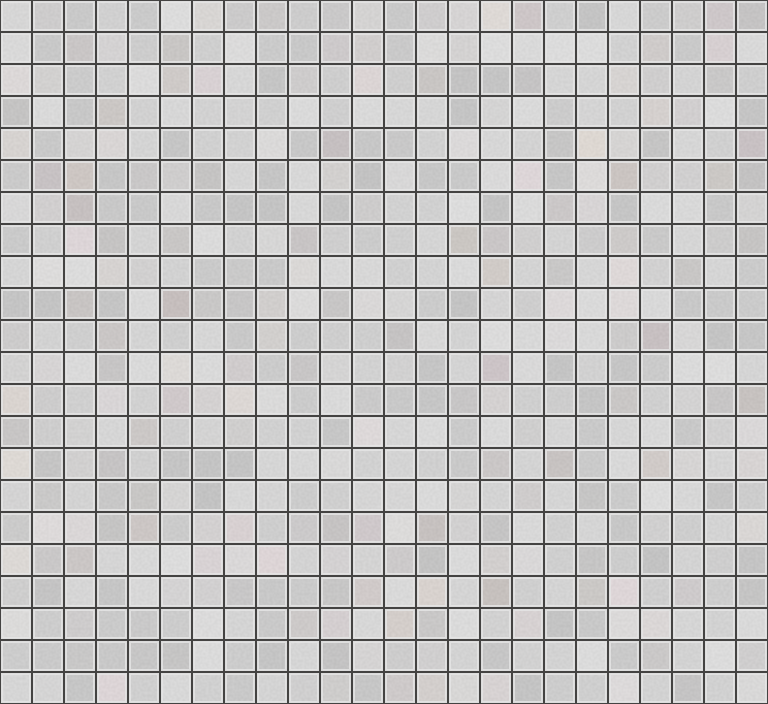
Reproduce this pattern procedurally as a Shadertoy shader.

```glsl
// Square mosaic of pale grey tiles with thin dark joints and bright bevelled rims.
// Each cell hashes its own shade and a rare warm or mauve tint; gradient noise
// adds a fine grain over the tile faces.

#define ROWS 22.0            // tiles down the canvas height
#define JOINT_WIDTH 0.07     // joint width, in tiles
#define RIM_WIDTH 0.055      // bright rim beside the joint, in tiles
#define RIM_LEVEL 0.90       // brightness of the rim
#define TILE_DARK 0.762      // darkest tile face
#define TILE_LIGHT 0.862     // lightest tile face
#define TINT_AMOUNT 0.045    // strength of the rare tints
#define GRAIN_AMOUNT 0.030   // contrast of the surface grain
#define GRAIN_SCALE 11.0     // grain cells per tile
#define JOINT_COLOR vec3(0.265, 0.262, 0.260)

float hash(vec2 p) {
    vec3 q = fract(p.xyx * vec3(0.1031, 0.1030, 0.0973));
    q += dot(q, q.yzx + 33.33);
    return fract((q.x + q.y) * q.z);
}

vec2 gradient(vec2 p) {
    float angle = 6.28318 * hash(p);
    return vec2(cos(angle), sin(angle));
}

float gradientNoise(vec2 p) {
    vec2 i = floor(p), f = fract(p);
    vec2 u = f * f * f * (f * (f * 6.0 - 15.0) + 10.0);
    vec2 e = vec2(0.0, 1.0);
    float bottom = mix(dot(gradient(i), f),
                       dot(gradient(i + e.yx), f - e.yx), u.x);
    float top = mix(dot(gradient(i + e.xy), f - e.xy),
                    dot(gradient(i + e.yy), f - e.yy), u.x);
    return mix(bottom, top, u.y);
}

// Face colour of one tile: a grey shade, sometimes tinted
vec3 tileColor(vec2 cell) {
    float shade = mix(TILE_DARK, TILE_LIGHT, hash(cell + 17.0));
    float tint = pow(hash(cell + 71.0), 5.0) * TINT_AMOUNT;
    vec3 warm = vec3(0.25, -0.25, -0.75);
    vec3 mauve = vec3(0.20, -0.65, -0.35);
    return shade + tint * mix(warm, mauve, hash(cell + 139.0));
}

void mainImage(out vec4 fragColor, in vec2 fragCoord) {
    // Tile units, counted from the upper left corner
    float pixel = ROWS / iResolution.y;
    vec2 uv = vec2(fragCoord.x, iResolution.y - fragCoord.y) * pixel;
    vec2 cell = floor(uv);

    // Distance to the nearest joint centre line
    vec2 fromCentre = abs(fract(uv) - 0.5);
    float edge = 0.5 - max(fromCentre.x, fromCentre.y);

    // Grainy tile face
    vec3 color = tileColor(cell);
    color += GRAIN_AMOUNT * gradientNoise(uv * GRAIN_SCALE + 5.3);

    // Bright rim, then the dark joint on top
    float halfJoint = 0.5 * JOINT_WIDTH;
    float rimEnd = halfJoint + RIM_WIDTH;
    float rim = 1.0 - smoothstep(rimEnd - 0.5 * pixel, rimEnd + 0.5 * pixel, edge);
    color = mix(color, vec3(RIM_LEVEL), 0.85 * rim);
    float joint = 1.0 - smoothstep(halfJoint - 0.5 * pixel, halfJoint + 0.5 * pixel, edge);
    color = mix(color, JOINT_COLOR, joint);

    fragColor = vec4(color, 1.0);
}
```
